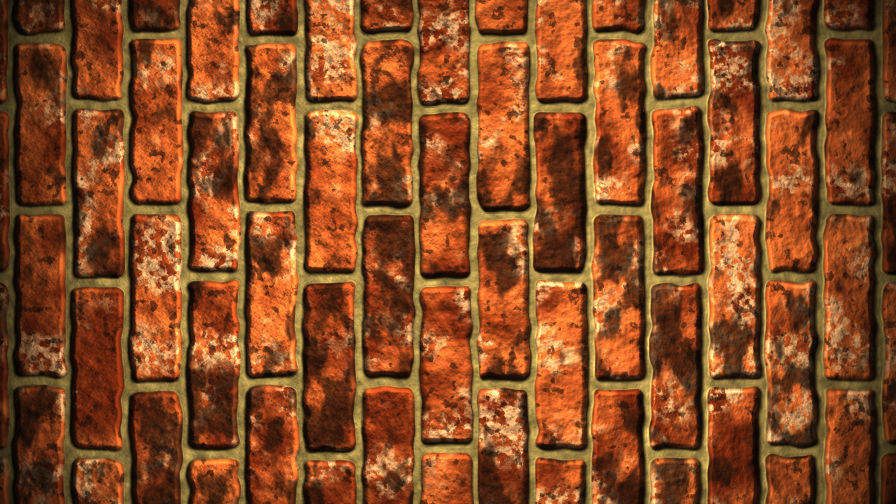
This texture is drawn by a WebGL 1 fragment shader. Its source:

```glsl
precision highp float;
// Weathered brick wall laid in upright columns, every second column shifted.
// Each brick is a wobbly rounded box with its own tint, soot and pale wear;
// noise relief is lit from the middle and the borders fall into darkness.

uniform vec2 u_resolution;

// Layout, in units of canvas height
const vec2 PITCH = vec2(0.1146, 0.344);       // one brick plus its joint
const vec2 HALF_JOINT = vec2(0.0080, 0.0100);
const float FIRST_COLUMN = 0.0243;            // left edge of column zero
const float EVEN_JOINT = 0.238;               // joint height in even columns
const float ODD_JOINT = 0.104;                // joint height in odd columns
const float CORNER = 0.013;
const float JITTER = 0.007;
const float WOBBLE = 0.009;

// Surface
const float BODY_HEIGHT = 0.010;
const float ROUGHNESS = 0.011;
const float LIGHT_GAIN = 0.85;
const float SHADOW_REACH = 0.007;
const float SLOPE_STEP = 0.0025;

// Colours
const vec3 DEEP_RED = vec3(0.43, 0.15, 0.055);
const vec3 ORANGE = vec3(0.84, 0.39, 0.16);
const vec3 PALE = vec3(0.89, 0.67, 0.44);
const vec3 SOOT = vec3(0.12, 0.065, 0.035);
const vec3 MORTAR = vec3(0.60, 0.50, 0.26);
const vec3 GROOVE = vec3(0.10, 0.07, 0.025);

float hash(vec2 p) {
  return fract(sin(dot(p, vec2(127.1, 311.7))) * 43758.5);
}

float noise(vec2 p) {
  vec2 i = floor(p), f = fract(p);
  f = f * f * (3.0 - 2.0 * f);
  return mix(mix(hash(i), hash(i + vec2(1.0, 0.0)), f.x),
             mix(hash(i + vec2(0.0, 1.0)), hash(i + 1.0), f.x), f.y);
}

float fbm(vec2 p) {
  float sum = 0.0, amp = 0.533;
  for (int i = 0; i < 4; i++) {
    sum += amp * noise(p);
    p = mat2(1.6, 1.2, -1.2, 1.6) * p + 7.3;
    amp *= 0.5;
  }
  return sum;
}

// Signed offset of the joint below a brick
float jointShift(vec2 id) {
  return (hash(id + 31.7) - 0.5) * 2.0 * JITTER;
}

// Brick in this cell: xy = column and row, z = signed distance
vec3 brick(vec2 p) {
  float column = floor((p.x - FIRST_COLUMN) / PITCH.x);
  float y = p.y - mix(EVEN_JOINT, ODD_JOINT, mod(column, 2.0));
  vec2 id = vec2(column, floor(y / PITCH.y));
  float bottom = id.y * PITCH.y + jointShift(id);
  float top = (id.y + 1.0) * PITCH.y + jointShift(id + vec2(0.0, 1.0));
  float middle = FIRST_COLUMN + (column + 0.5) * PITCH.x
               + (hash(id + 5.1) - 0.5) * 0.005;
  vec2 q = vec2(p.x - middle, y - 0.5 * (bottom + top));
  q += WOBBLE * (vec2(noise(p * 34.0), noise(p * 34.0 + 19.0)) - 0.5);
  vec2 halfSize = vec2(0.5 * PITCH.x, 0.5 * (top - bottom)) - HALF_JOINT;
  vec2 e = abs(q) - halfSize + CORNER;
  return vec3(id, length(max(e, 0.0)) + min(max(e.x, e.y), 0.0) - CORNER);
}

float relief(vec2 p) {
  float body = 1.0 - smoothstep(-0.011, 0.004, brick(p).z);
  return BODY_HEIGHT * body + ROUGHNESS * fbm(p * 42.0) * (0.45 + 0.55 * body);
}

vec3 brickColour(vec2 p, vec2 id) {
  vec2 seed = id * 9.17;
  float warm = 2.2 * (fbm(p * 17.0 + seed) - 0.5) + 0.75 * (hash(id + 2.3) - 0.4);
  vec3 c = mix(DEEP_RED, ORANGE, clamp(0.5 + warm, 0.0, 1.0));
  // Pale scuffs broken up by fine grain
  float grain = fbm(p * 85.0 + seed);
  float scuff = smoothstep(0.48, 0.70, fbm(p * 13.0 - seed) + 0.16 * (hash(id + 8.8) - 0.4));
  c = mix(c, PALE, scuff * smoothstep(0.36, 0.62, grain) * 0.85);
  // Soot clouds, stronger on some bricks, and small pits
  float soot = smoothstep(0.53, 0.72, fbm(p * vec2(24.0, 15.0) + seed.yx + 40.0)
             + 0.24 * (hash(id + 14.2) - 0.5));
  c = mix(c, SOOT, soot * (0.5 + 0.4 * grain));
  return mix(c, SOOT, 0.6 * smoothstep(0.62, 0.76, fbm(p * 62.0 + 11.0)));
}

void main() {
  vec2 p = gl_FragCoord.xy / u_resolution.y;
  vec2 centred = 2.0 * gl_FragCoord.xy / u_resolution - 1.0;
  float px = 1.0 / u_resolution.y;
  vec3 b = brick(p);
  vec2 light = normalize(vec2(-1.3 * centred.x, 0.55));

  // Mortar with contact shadow and a shadow thrown away from the light
  float shadow = 1.0 - smoothstep(-0.004, 0.004, brick(p + light * SHADOW_REACH).z);
  float contact = exp(-max(b.z, 0.0) / 0.0025);
  vec3 mortar = MORTAR * (0.65 + 0.7 * fbm(p * 50.0));
  mortar = mix(mortar, GROOVE, clamp(0.6 * shadow + 0.45 * contact, 0.0, 0.9));

  // Bricks darken toward their worn rim
  vec3 face = brickColour(p, b.xy) * mix(1.0, 0.62, smoothstep(-0.008, 0.0, b.z));
  vec3 colour = mix(face, mortar, smoothstep(-px, px, b.z));

  // Relief lighting and border falloff
  vec2 offset = vec2(SLOPE_STEP, 0.0);
  vec2 slope = (vec2(relief(p + offset), relief(p + offset.yx)) - relief(p)) / SLOPE_STEP;
  colour *= clamp(1.05 - LIGHT_GAIN * dot(slope, light), 0.35, 1.65);
  vec2 edge = centred * centred * centred * centred;
  colour *= max(1.16 - 0.74 * edge.x - 0.22 * edge.y, 0.12);
  gl_FragColor = vec4(colour, 1.0);
}
```
